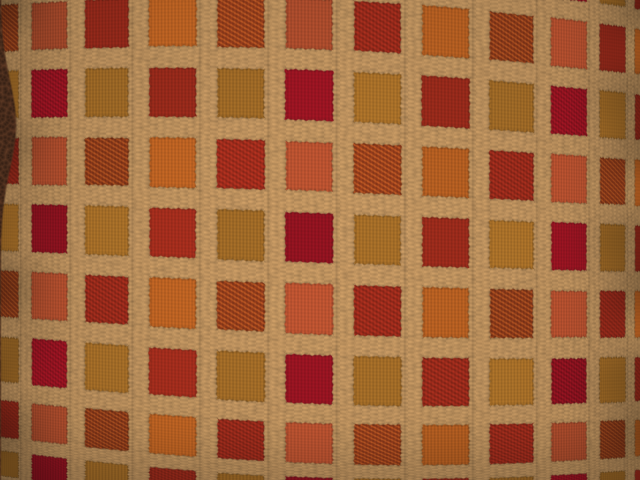
Reproduce this pattern procedurally as a Shadertoy shader.

```glsl
const vec2 PITCH = vec2(0.1424, 0.1484);    // cell size, in canvas heights
const vec2 CENTER = vec2(-0.0226, 0.005);   // middle patch
const vec2 HALF_PATCH = vec2(0.345, 0.347); // half patch, in cells
const float THREADS = 20.0;                 // threads per cell
const float SIDE_CURVE = 1.59e-5;           // squeeze at left and right
const float BOTTOM_CURVE = 5.8e-5;          // squeeze at the bottom
const float TILT = 0.036;
const float FAN = 0.18;

const vec3 CREAM = vec3(0.715, 0.550, 0.355);
const vec3 SALMON = vec3(0.680, 0.300, 0.175);
const vec3 ORANGE = vec3(0.710, 0.370, 0.130);
const vec3 RED = vec3(0.600, 0.165, 0.105);
const vec3 CRIMSON = vec3(0.570, 0.075, 0.125);
const vec3 OLIVE = vec3(0.625, 0.415, 0.150);
const vec3 RUST = vec3(0.570, 0.235, 0.105);
const vec3 GOLD_THREAD = vec3(0.670, 0.360, 0.130);
const vec3 CARPET = vec3(0.290, 0.175, 0.110);

vec2 hash2(vec2 p) {
    vec3 q = fract(vec3(p.xyx) * vec3(0.1031, 0.1030, 0.0973));
    q += dot(q, q.yzx + 33.33);
    return fract((q.xx + q.yz) * q.zy);
}

// Distance to the nearest scattered point
float cellular(vec2 p) {
    vec2 id = floor(p), f = fract(p);
    float nearest = 1.0;
    for (int y = -1; y <= 1; y++)
        for (int x = -1; x <= 1; x++) {
            vec2 o = vec2(x, y);
            nearest = min(nearest, length(o + hash2(id + o) - f));
        }
    return nearest;
}

// Sine that fades out where it is too fine to resolve
float thread(float phase) {
    return sin(6.2832 * phase) * (1.0 - smoothstep(0.35, 0.7, fwidth(phase)));
}

// Flat canvas to cell coordinates on the curved cushion
vec2 cushion(vec2 p) {
    vec2 d = p - CENTER;
    d.y += TILT * d.x + FAN * d.x * d.x * d.y;
    vec2 t = d / PITCH;
    t.x += SIDE_CURVE * pow(abs(t.x), 7.0) * sign(t.x);
    t.y -= BOTTOM_CURVE * pow(max(-t.y, 0.0), 7.0);
    return t;
}

// Patch colour, repeating every four columns and four rows
vec3 patchColor(vec2 id) {
    float col = mod(id.x, 4.0), row = mod(id.y, 4.0);
    bool oddCol = mod(col, 2.0) > 0.5;
    if (mod(row, 2.0) < 0.5)
        return oddCol ? OLIVE : (col < 1.0 ? CRIMSON : RED);
    if (oddCol) return abs(col - row) > 1.0 ? RED : RUST;
    return col < 1.0 ? SALMON : ORANGE;
}

vec3 patchCloth(vec2 c, vec2 id) {
    vec2 rnd = hash2(id + 47.0);
    vec3 color = patchColor(id);
    float ribs = thread(c.x * THREADS);
    float weft = thread(c.y * THREADS);
    float twill = thread(c.x * 8.0 + c.y * 15.0);
    bool isRust = color == RUST;
    bool isRed = color == RED || color == CRIMSON;
    if (isRust) color = mix(color, GOLD_THREAD, 0.35 * smoothstep(-0.2, 0.8, twill));
    float twillAmount = isRust ? 0.10 : (isRed && rnd.x > 0.45 ? 0.09 : 0.0);
    float weave = 0.055 * ribs + 0.025 * weft + twillAmount * twill;
    return color * (1.0 + weave + 0.10 * (rnd.y - 0.5));
}

vec3 creamCloth(vec2 c, vec2 f) {
    // Chunky ribs, broken into short offset lengths
    float strand = floor(c.x * 9.0);
    float rib = thread(c.y * 17.0 + 0.5 * mod(strand, 2.0) + 0.12 * sin(c.x * 13.0));
    float gap = thread(c.x * 9.0 + 0.1 * sin(c.y * 11.0));
    float mottle = cellular(c * vec2(9.0, 15.0)) - 0.5;
    float seam = exp(-pow((f.x - 0.40) / 0.018, 2.0));
    return CREAM * (1.0 + 0.04 * rib + 0.025 * gap - 0.13 * mottle - 0.09 * seam);
}

void mainImage(out vec4 fragColor, in vec2 fragCoord) {
    vec2 p = (fragCoord - 0.5 * iResolution.xy) / iResolution.y;
    vec2 c = cushion(p);
    vec2 id = floor(c + 0.5), f = c - id;
    vec2 aa = fwidth(c);

    // Patch outline with a slightly uneven edge
    vec2 wobble = 0.006 * sin(c.yx * 37.0) + 0.004 * sin(c.yx * 83.0 + id);
    vec2 size = HALF_PATCH + 0.016 * (hash2(id + 91.0) - 0.5);
    vec2 edge = abs(f) - size + wobble;
    vec2 inside = 1.0 - smoothstep(-aa, aa, edge);
    float mask = inside.x * inside.y;
    vec3 color = mix(creamCloth(c, f), patchCloth(c, id), mask);

    // Dashed shadow where the patch meets the border
    float rim = max(edge.x, edge.y);
    float dash = 0.6 + 0.4 * thread((edge.x > edge.y ? c.y : c.x) * 14.0);
    color *= 1.0 - 0.20 * dash * exp(-pow(rim / 0.022, 2.0));

    // Soft light, folds at the sides and a darker lower edge
    float side = smoothstep(0.50, 0.70, abs(p.x));
    float fold = sin(p.y * 21.0 + p.x * 9.0) + 0.5 * sin(p.y * 43.0 - p.x * 14.0);
    float light = 1.03 - 0.22 * dot(p, p) - 0.17 * side + 0.07 * side * fold;
    light -= 0.12 * smoothstep(-0.36, -0.52, p.y);
    color *= light;

    // Carpet beyond the left edge
    float border = -0.665 + 0.032 * exp(-pow((p.y - 0.24) / 0.13, 2.0));
    vec3 carpet = CARPET * (0.7 + 0.6 * cellular(p * 110.0));
    float blur = 1.5 / iResolution.y;
    color = mix(carpet, color, smoothstep(border - blur, border + blur, p.x));

    fragColor = vec4(clamp(color, 0.0, 1.0), 1.0);
}
```
